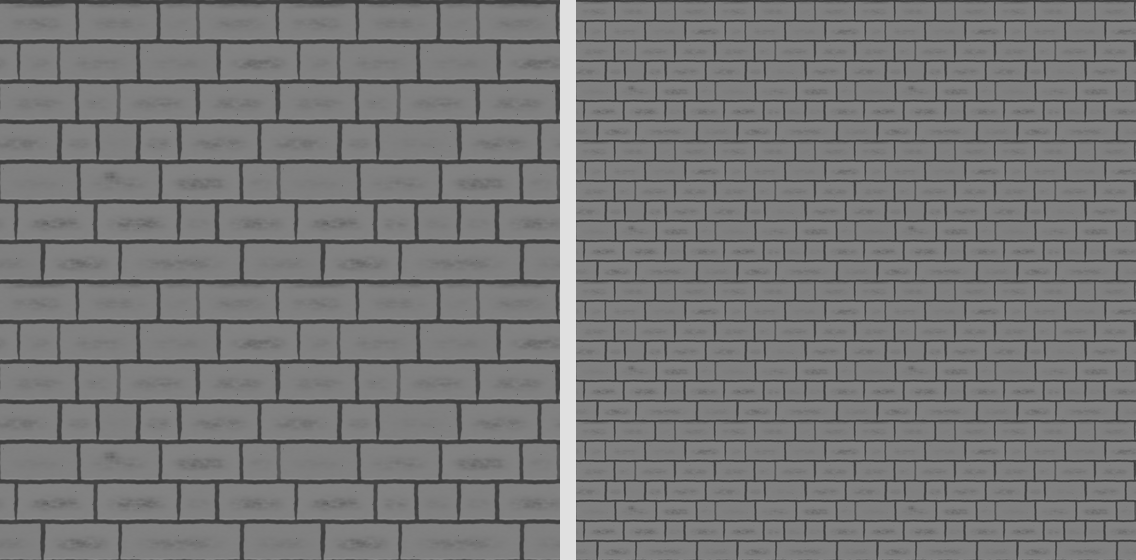
Left, the tile; right, the same tile 2 across and 2 down.
A WebGL 1 fragment shader for this texture map:

```glsl
precision highp float;
uniform vec2 u_resolution;

#define ROWS 14.0
#define PERIOD 7.0
#define BED_HALF 0.052
#define JOINT_HALF 0.052
#define CORNER 0.035
#define EDGE_SOFT 0.024
#define BRICK_GREY 0.502
#define MORTAR_GREY 0.255
#define SMUDGE_DEPTH 0.095
#define SHADOW_DEPTH 0.14
#define WOBBLE 0.007
#define TAU 6.2831853

float hash(vec2 p) {
  return fract(sin(dot(p, vec2(127.1, 311.7))) * 4375.85);
}

// Wrapping cellular noise: x = nearest distance, y = random value of that cell
vec2 cellular(vec2 p, vec2 wrap) {
  vec2 cell = floor(p), best = vec2(9.0, 0.0);
  for (int j = -1; j <= 1; j++) {
    for (int i = -1; i <= 1; i++) {
      vec2 c = cell + vec2(float(i), float(j));
      vec2 id = mod(c, wrap);
      vec2 seed = vec2(hash(id), hash(id + 71.3));
      float d = length(c + seed - p);
      if (d < best.x) best = vec2(d, hash(id + 19.7));
    }
  }
  return best;
}

float blotches(vec2 p, vec2 scale) {
  return 1.0 - smoothstep(0.1, 0.85, cellular(p * scale, scale * PERIOD).x);
}

// Layered sines that wrap over one period
float wobble(float s, float seed) {
  float a = s * TAU / PERIOD;
  return WOBBLE * (sin(a * 5.0 + seed * 9.0) + 0.6 * sin(a * 17.0 + seed * 23.0)
    + 0.4 * sin(a * 43.0 + seed * 41.0));
}

// Upright joints of each course, in course heights
vec4 courseJoints(float course) {
  if (course < 0.5) return vec4(1.93, 3.96, 4.95, 6.94);
  if (course < 1.5) return vec4(0.47, 1.47, 3.46, 5.47);
  if (course < 2.5) return vec4(1.93, 2.96, 4.94, 6.94);
  if (course < 3.5) return vec4(1.49, 2.44, 4.48, 6.49);
  if (course < 4.5) return vec4(1.97, 4.01, 6.03, 6.97);
  if (course < 5.5) return vec4(0.40, 2.39, 4.47, 5.43);
  return vec4(1.07, 3.00, 6.05, 6.05);
}

float min4(vec4 v) { return min(min(v.x, v.y), min(v.z, v.w)); }

// Stable integer label for a joint position
float jointLabel(float x) { return floor(mod(x, PERIOD) * 4.0 + 0.5); }

void main() {
  vec2 uv = gl_FragCoord.xy / u_resolution;
  vec2 p = vec2(uv.x * ROWS, mod((1.0 - uv.y) * ROWS - 0.045, ROWS));
  float course = mod(floor(p.y), PERIOD);
  float drop = fract(p.y);

  // Distances to the joints on either side
  vec4 toLeft = mod(p.x - courseJoints(course), PERIOD);
  float left = min4(toLeft), right = min4(PERIOD - toLeft);
  // Two courses have one brick split in only one half
  float extra = course == 3.0 ? 3.46 : (course == 5.0 ? 10.41 : -1.0);
  if (extra > 0.0) {
    float d = mod(p.x - extra, ROWS);
    left = min(left, d);
    right = min(right, ROWS - d);
  }
  float width = left + right;
  vec2 brickId = vec2(jointLabel(p.x - left), course);
  float brickRnd = hash(brickId + 3.0);

  // Joint width, taper and strength vary
  float side = left < right ? 1.0 : -1.0;
  float label = jointLabel(left < right ? p.x - left : p.x + right);
  float jointRnd = hash(vec2(label, course) + 11.0);
  float taper = 1.0 - 0.55 * step(0.65, jointRnd) * smoothstep(0.6, 1.0, drop);
  float jointHalf = JOINT_HALF * mix(0.72, 1.12, hash(vec2(label, course) + 29.0)) * taper;
  float strength = mix(0.6, 1.0, smoothstep(0.0, 0.25, jointRnd));

  // Rounded brick outline with uneven edges
  float bedLine = mod(floor(p.y + 0.5), PERIOD);
  float bedSide = drop < 0.5 ? 1.0 : -1.0;
  float insideX = min(left, right) - jointHalf + side * wobble(p.y, jointRnd);
  float insideY = min(drop, 1.0 - drop) - BED_HALF + bedSide * wobble(p.x, bedLine);
  vec2 q = CORNER - vec2(insideX, insideY);
  float outline = length(max(q, 0.0)) + min(max(q.x, q.y), 0.0) - CORNER;
  float soft = max(EDGE_SOFT, 0.7 * ROWS / u_resolution.y);
  float mortar = smoothstep(-soft, soft, outline);
  mortar *= mix(1.0, strength, smoothstep(-0.01, 0.03, insideY));

  // Smeared grime across the middle of each brick
  float fine = blotches(p, vec2(7.0, 12.0));
  float broad = blotches(p, vec2(3.0, 8.0));
  float grime = 0.45 * fine + 0.55 * broad;
  float along = abs(left / width - 0.5);
  float level = (drop - 0.55) / 0.15;
  float band = exp(-level * level) * (1.0 - smoothstep(0.12, 0.44, along));
  float smudge = band * grime * mix(0.25, 1.3, brickRnd) * mix(0.5, 1.0, smoothstep(0.9, 1.8, width));

  // One deeper stain per group of courses
  vec2 stainAt = (vec2(p.x, mod(p.y, PERIOD)) - vec2(2.77, 4.35)) / vec2(0.17, 0.1);
  smudge += 1.3 * exp(-dot(stainAt, stainAt)) * (0.4 + 0.6 * fine);

  // Shade under the top bed, pale lower lip, small pits and grain
  float shade = (1.0 - smoothstep(0.03, 0.24, drop)) * (1.0 - smoothstep(0.2, 0.5, along));
  shade *= step(course, 0.5) * (0.4 + 0.6 * broad) * mix(0.35, 1.0, brickRnd);
  float lip = smoothstep(0.5, 0.6, drop) * exp(-pow((insideY - 0.03) / 0.018, 2.0));
  vec2 pit = cellular(p * 6.0, vec2(6.0 * PERIOD));
  float speck = step(0.975, pit.y) * (1.0 - smoothstep(0.04, 0.13, pit.x));
  float grain = 0.006 * (fine - 0.4) + 0.008 * (brickRnd - 0.5);

  float brick = BRICK_GREY + grain + 0.045 * lip * (0.4 + 0.6 * broad);
  brick -= SMUDGE_DEPTH * smudge + SHADOW_DEPTH * shade + 0.13 * speck;
  float bed = MORTAR_GREY + 0.025 * (broad - 0.4);
  gl_FragColor = vec4(vec3(mix(brick, bed, mortar)), 1.0);
}
```
